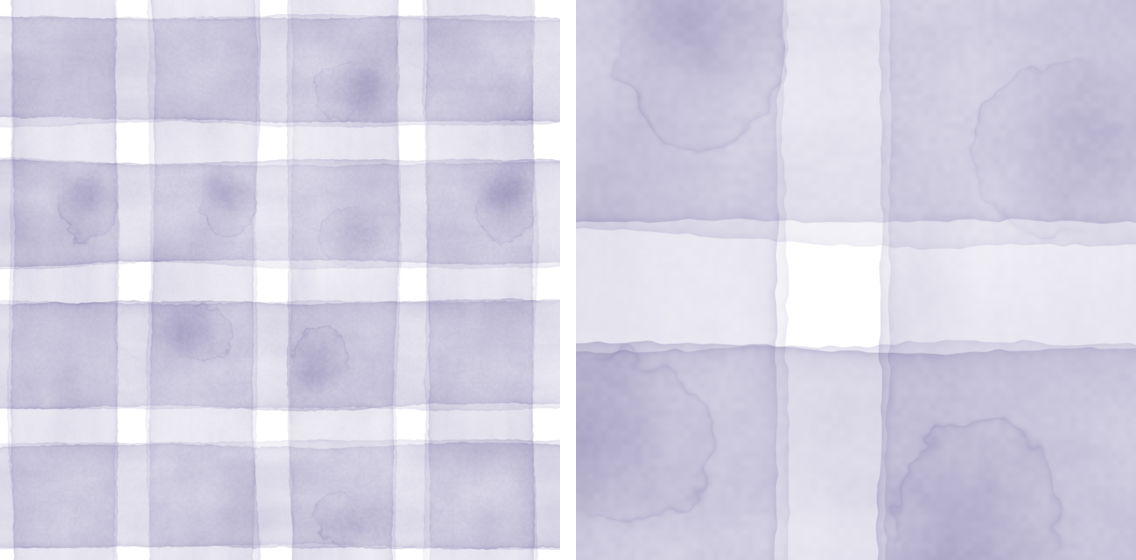
Left, the full canvas; right, a detail of the centre.
Reproduce this pattern procedurally as a Shadertoy shader.

```glsl
// Watercolour gingham: four by four translucent brush stripes on white paper.
// Each stripe stacks two wobbly washes with pigment-dark rims; densities add up
// and are turned into colour by absorption. Ringed blooms stain some crossings.

float hash(vec2 p) {
    vec3 q = fract(p.xyx * vec3(0.1031, 0.1030, 0.0973));
    q += dot(q, q.yzx + 33.33);
    return fract((q.x + q.y) * q.z);
}

float noise(vec2 p) {
    vec2 i = floor(p), f = fract(p);
    f = f * f * (3.0 - 2.0 * f);
    return mix(mix(hash(i), hash(i + vec2(1, 0)), f.x),
               mix(hash(i + vec2(0, 1)), hash(i + vec2(1, 1)), f.x), f.y);
}

float fbm(vec2 p) {
    float sum = 0.0, amp = 0.5;
    for (int i = 0; i < 5; i++) {
        sum += amp * noise(p);
        p = mat2(1.6, 1.2, -1.2, 1.6) * p + 7.7;
        amp *= 0.5;
    }
    return sum;
}

// Displacement of one painted edge: slow bend plus fine paper tooth
float edgeWobble(float along, float seed) {
    return 0.016 * (noise(vec2(along * 3.5, seed * 7.3)) - 0.5)
         + 0.004 * (noise(vec2(along * 22.0, seed * 5.7)) - 0.5)
         + 0.0025 * (noise(vec2(along * 130.0, seed * 3.9)) - 0.5);
}

// One wash of pigment, darker where it dried along its rims
float wash(float across, float along, float halfWidth, float seed) {
    float inside = min(halfWidth + across + edgeWobble(along, seed),
                       halfWidth - across + edgeWobble(along, seed + 40.0));
    float aa = 1.0 / iResolution.y;
    float patchy = 0.35 + 1.1 * noise(vec2(along * 14.0, seed * 2.3 + sign(across) * 9.0));
    float depth = max(inside, 0.0);
    float rim = 0.95 * patchy * exp(-depth * 380.0) + 0.2 * exp(-depth * 75.0);
    return smoothstep(-aa, aa, inside) * (0.95 + rim);
}

// Nearest of four stripes: two slightly shifted washes with brush streaks
float stripe(float across, float along, float first, float period, float halfWidth, float seed) {
    float index = clamp(round((across - first) / period), 0.0, 3.0);
    float x = across - first - index * period;
    float id = seed + index * 3.0;
    float shift = 0.012 * (hash(vec2(id, 4.0)) - 0.5);
    float pigment = 0.6 * wash(x, along, halfWidth, id)
                  + 0.4 * wash(x - shift, along, halfWidth + 0.002, id + 17.0);
    float streak = fbm(vec2(along * 4.0 + id * 5.0, across * 26.0));
    return pigment * (1.0 + 0.55 * (streak - 0.5));
}

// Thin crinkled line around the unit circle, soft on its inner side
float dryRing(float radius) {
    float d = radius - 1.0;
    return exp(-abs(d) * (d > 0.0 ? 42.0 : 18.0));
}

// Sum of blooms: x stains the crossing, y is a faint echo beyond it
vec2 blooms(vec2 p) {
    float crinkle = 0.34 * (noise(p * 30.0) - 0.5) + 0.2 * (noise(p * 85.0) - 0.5)
                  + 0.07 * (noise(p * 190.0) - 0.5);
    vec2 total = vec2(0.0);
    for (int k = 0; k < 16; k++) {
        if (((20324 >> k) & 1) == 0) continue;
        int col = k % 4, row = k / 4;
        vec2 dir = col == 2 ? vec2(-1, 0) : vec2(0, -1);
        if (row == 1) dir = col == 1 ? vec2(1, 0) : vec2(0, 1);
        vec2 side = vec2(-dir.y, dir.x);
        vec2 center = vec2(0.115, 0.112) + vec2(0.249, 0.2545) * vec2(col, row);
        vec2 v = p - center - 0.042 * side + 0.012 * dir;
        vec2 q = vec2(dot(v, dir), dot(v, side));

        float radius = length(q / vec2(0.062, 0.05)) + crinkle;
        float front = smoothstep(-0.03, 0.015, q.x);
        float ring = dryRing(radius) * front * (0.65 + 0.5 * noise(p * 40.0));
        vec2 c = (q + vec2(0.02, 0.0)) / vec2(0.038, 0.04);
        float core = exp(-dot(c, c) * (0.7 + 0.8 * fbm(p * 22.0)));
        float pool = 0.18 * (1.0 - smoothstep(0.8, 1.0, radius));
        total.x += 0.95 * ring + 1.15 * core + pool;

        vec2 echo = q + vec2(0.1, 0.0);
        float echoRadius = length(echo / vec2(0.045, 0.05)) + crinkle;
        total.y += dryRing(echoRadius) * smoothstep(0.02, -0.02, echo.x);
    }
    return total;
}

void mainImage(out vec4 fragColor, in vec2 fragCoord) {
    vec2 p = fragCoord / iResolution.xy;

    // Crossing stripes
    float vertical = 0.92 * stripe(p.x, p.y, 0.115, 0.249, 0.094, 1.0);
    float horizontal = 1.22 * stripe(p.y, p.x, 0.112, 0.2545, 0.092, 90.0);
    float density = vertical + horizontal;

    // Stains, cloudy pigment and paper grain
    vec2 stain = blooms(p);
    density += stain.x * min(1.0, min(vertical, horizontal)) + 0.13 * stain.y * density;
    density *= 1.0 + 0.75 * (fbm(p * 9.0 + 3.0) - 0.48) + 0.12 * (noise(p * 240.0) - 0.5);

    fragColor = vec4(exp(-density * vec3(0.117, 0.125, 0.074)), 1.0);
}
```
